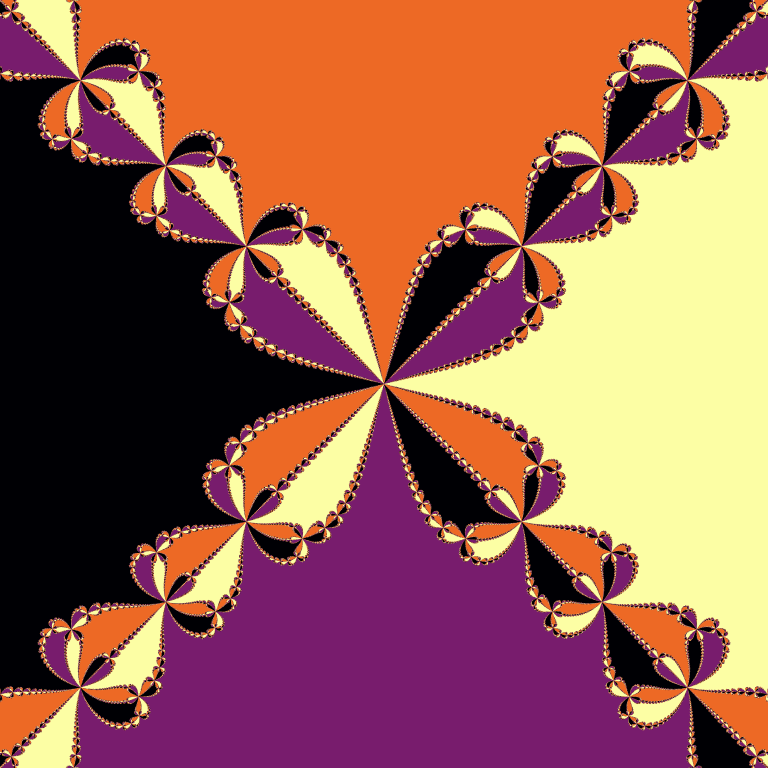
Give the GLSL for this background, as a Shadertoy shader.

```glsl
const vec3 YELLOW = vec3(0.988, 0.998, 0.645);
const vec3 ORANGE = vec3(0.930, 0.411, 0.145);
const vec3 BLACK  = vec3(0.001, 0.000, 0.014);
const vec3 PURPLE = vec3(0.472, 0.111, 0.428);

const float VIEW_WIDTH = 3.0;
const int MAX_STEPS = 48;
const int SAMPLES = 4;

vec2 complexMul(vec2 a, vec2 b) {
    return vec2(a.x * b.x - a.y * b.y, a.x * b.y + a.y * b.x);
}

// One Newton step for z^4 - 1: z' = (3 z + 1 / z^3) / 4
vec2 newtonStep(vec2 z) {
    vec2 inverse = vec2(z.x, -z.y) / max(dot(z, z), 1e-10);
    vec2 inverseCubed = complexMul(inverse, complexMul(inverse, inverse));
    return 0.75 * z + 0.25 * inverseCubed;
}

// Iterate until z settles near one of the four roots
vec2 findRoot(vec2 z, float tolerance) {
    for (int i = 0; i < MAX_STEPS; i++) {
        vec2 next = newtonStep(z);
        vec2 change = next - z;
        z = next;
        if (dot(change, change) < tolerance * tolerance) break;
    }
    return z;
}

// Each root lies on its own half axis
vec3 rootColor(vec2 root) {
    if (abs(root.x) > abs(root.y)) return root.x > 0.0 ? YELLOW : BLACK;
    return root.y > 0.0 ? ORANGE : PURPLE;
}

vec2 toPlane(vec2 pixel, vec2 size, float width) {
    return (pixel - 0.5 * size) / min(size.x, size.y) * width;
}

void mainImage(out vec4 fragColor, in vec2 fragCoord) {
    // Average a grid of samples inside each pixel
    vec3 sum = vec3(0.0);
    for (int y = 0; y < SAMPLES; y++) {
        for (int x = 0; x < SAMPLES; x++) {
            vec2 offset = (vec2(x, y) + 0.5) / float(SAMPLES) - 0.5;
            vec2 z = toPlane(fragCoord + offset, iResolution.xy, VIEW_WIDTH);
            sum += rootColor(findRoot(z, 0.01));
        }
    }
    fragColor = vec4(sum / float(SAMPLES * SAMPLES), 1.0);
}
```
